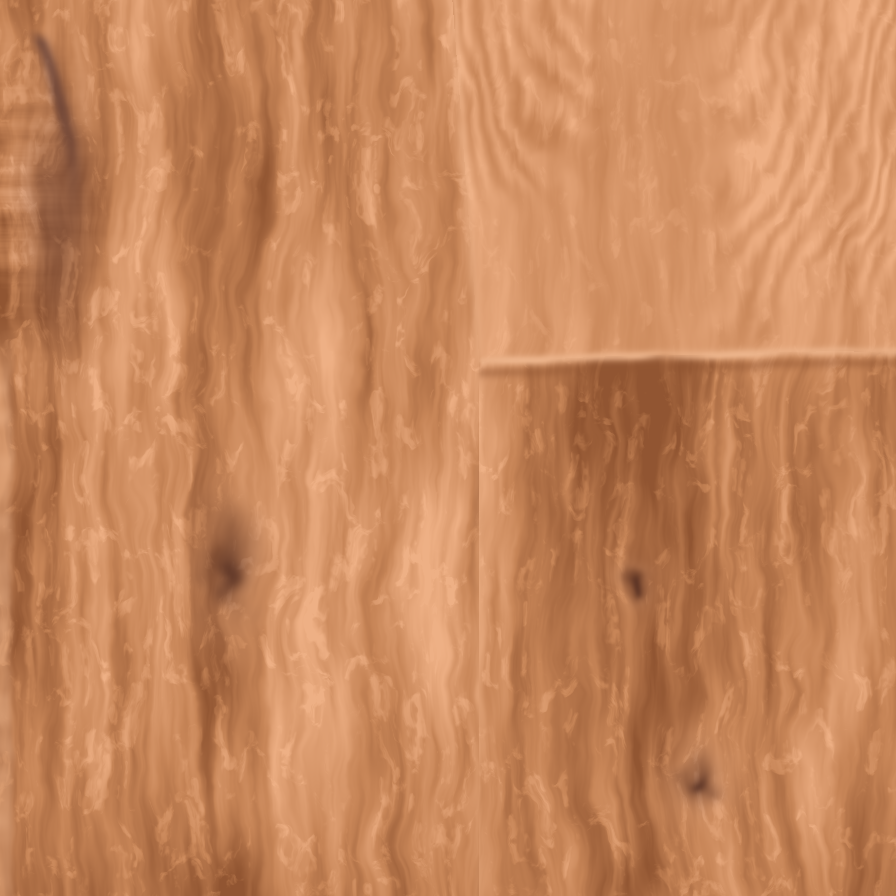
This texture is drawn by a WebGL 2 fragment shader. Its source:

```glsl
#version 300 es
precision highp float;
uniform vec2 u_resolution;
out vec4 outColor;

// Colours
const vec3 DEEP_WOOD = vec3(0.57, 0.335, 0.195);
const vec3 MID_WOOD = vec3(0.78, 0.52, 0.34);
const vec3 PALE_WOOD = vec3(0.935, 0.69, 0.52);
const vec3 KNOT_BROWN = vec3(0.34, 0.19, 0.14);
const vec3 CRACK_GREY = vec3(0.41, 0.26, 0.22);
const vec3 BEVEL_LIGHT = vec3(0.93, 0.71, 0.55);
// Plank layout and tone
const float SEAM_X = 0.535;
const float SEAM_LEAN = 0.075;
const float JOINT_Y = 0.598;
const float JOINT_LEAN = 0.025;
const float LEFT_TONE = 0.53;
const float LOWER_TONE = 0.45;
const float UPPER_TONE = 0.73;
// Grain
const vec2 BROAD_SCALE = vec2(12.0, 2.6);
const vec2 FIBRE_SCALE = vec2(55.0, 5.0);
const vec2 PORE_SCALE = vec2(150.0, 17.0);
const vec2 FLECK_SCALE = vec2(80.0, 42.0);
const vec2 ARCH_CENTRE = vec2(0.73, 0.70);
const float ARCH_BEND = 9.0;
const float ARCH_DENSITY = 75.0;
// Knots, stains and pale patches: centre, radii
const vec4 KNOTS[3] = vec4[3](
    vec4(0.255, 0.372, 0.025, 0.050), vec4(0.711, 0.350, 0.010, 0.014),
    vec4(0.781, 0.130, 0.019, 0.026));
const vec4 STAINS[9] = vec4[9](
    vec4(0.27, 0.79, 0.085, 0.17), vec4(0.71, 0.55, 0.050, 0.14),
    vec4(0.04, 0.36, 0.035, 0.14), vec4(0.73, 0.19, 0.030, 0.19),
    vec4(0.70, 0.01, 0.040, 0.05), vec4(0.26, 0.00, 0.060, 0.06),
    vec4(0.80, 0.99, 0.070, 0.04), vec4(0.03, 0.67, 0.060, 0.06),
    vec4(0.26, 0.24, 0.022, 0.09));
const vec4 PATCHES[5] = vec4[5](
    vec4(0.18, 0.55, 0.022, 0.35), vec4(0.92, 0.25, 0.070, 0.30),
    vec4(0.07, 0.57, 0.055, 0.05), vec4(0.38, 0.12, 0.100, 0.18),
    vec4(0.57, 0.70, 0.045, 0.13));
const float STAIN_STRENGTH = 0.36;
const float PATCH_STRENGTH = 0.15;

float hash(vec2 p) { return fract(sin(dot(p, vec2(127.1, 311.7))) * 43758.5453); }

float noise(vec2 p) {
    vec2 i = floor(p), f = fract(p);
    f = f * f * (3.0 - 2.0 * f);
    return mix(mix(hash(i), hash(i + vec2(1, 0)), f.x),
               mix(hash(i + vec2(0, 1)), hash(i + vec2(1, 1)), f.x), f.y);
}

float fbm(vec2 p) {
    float sum = 0.0, amp = 0.533;
    for (int i = 0; i < 4; i++, amp *= 0.5, p = p * 2.03 + 17.3) sum += amp * noise(p);
    return sum;
}

float blob(vec2 p, vec4 shape) {
    vec2 q = (p - shape.xy) / shape.zw;
    return exp(-dot(q, q));
}

float ridge(float d, float width) { return exp(-d * d / (width * width)); }

void main() {
    vec2 uv = gl_FragCoord.xy / u_resolution;
    // Plank masks
    float seam = uv.x - SEAM_X + SEAM_LEAN * max(uv.y - JOINT_Y, 0.0);
    float joint = uv.y - JOINT_Y - JOINT_LEAN * (uv.x - SEAM_X) + 0.004 * (noise(uv * 30.0) - 0.5);
    float right = smoothstep(-0.004, 0.004, seam);
    float upper = right * smoothstep(-0.003, 0.003, joint);

    // Fibres waver and part around knots
    vec2 waver = vec2(fbm(uv * vec2(7.0, 6.0)), fbm(uv * vec2(24.0, 18.0))) - 0.5;
    vec2 grain = uv + vec2(0.05 * waver.x + 0.014 * waver.y, 0.0);
    for (int i = 0; i < 3; i++) {
        vec4 k = KNOTS[i];
        grain.x -= 0.7 * (uv.x - k.x) * blob(uv, vec4(k.xy, k.zw * 2.4));
    }
    grain += step(0.0, seam) * (vec2(3.7, 1.9) + step(0.0, joint) * vec2(5.1, 2.3));
    float broad = fbm(grain * BROAD_SCALE) - 0.5;
    float fibre = fbm(grain * FIBRE_SCALE) - 0.5;
    float pore = noise(grain * PORE_SCALE) - 0.5;
    float fleck = smoothstep(0.54, 0.82, fbm(uv * FLECK_SCALE + 5.0 * waver));
    float tone = mix(mix(LEFT_TONE, LOWER_TONE, right), UPPER_TONE, upper);
    tone += mix(0.95, 0.6, upper) * broad + mix(0.8, 0.35, upper) * fibre
          + mix(0.15, 0.07, upper) * pore + mix(0.24, 0.12, upper) * fleck;

    // Arched growth rings on the pale plank
    vec2 a = uv - ARCH_CENTRE;
    float ring = a.y - ARCH_BEND * a.x * a.x + 0.25 * fbm(uv * vec2(9.0, 6.0)) + 0.05 * waver.y;
    float ringFade = smoothstep(0.3, 0.8, noise(uv * vec2(11.0, 7.0))) * smoothstep(0.03, 0.12, abs(a.x));
    tone += upper * 0.13 * ringFade * sin(ring * ARCH_DENSITY + 4.0 * fibre);

    // Stains, pale patches, and cross grain near the left edge
    vec2 soft = uv + 0.03 * waver;
    for (int i = 0; i < 9; i++) tone -= STAIN_STRENGTH * blob(soft, STAINS[i]) * (1.0 - 0.75 * upper);
    for (int i = 0; i < 5; i++) tone += PATCH_STRENGTH * blob(soft, PATCHES[i]);
    tone += 0.9 * blob(uv, vec4(0.01, 0.79, 0.07, 0.12)) * (fbm(vec2(uv.x * 7.0, uv.y * 65.0)) - 0.5);
    vec3 color = mix(DEEP_WOOD, MID_WOOD, clamp(tone * 2.0, 0.0, 1.0));
    color = mix(color, PALE_WOOD, clamp(tone * 2.0 - 1.0, 0.0, 1.0));

    // Curved crack and its grey shadow
    float drop = clamp((0.97 - uv.y) / 0.2, 0.0, 1.0);
    float crackX = uv.x - 0.038 - 0.045 * drop * (2.0 - drop) + 0.006 * waver.y;
    float crackEnds = smoothstep(0.72, 0.90, uv.y) * smoothstep(0.0, 0.1, drop);
    color = mix(color, CRACK_GREY, 0.75 * crackEnds * ridge(crackX, 0.009));
    color = mix(color, CRACK_GREY, 0.42 * blob(soft, vec4(0.065, 0.76, 0.035, 0.12)));

    // Knots: pale rim, brown halo, dark low core
    for (int i = 0; i < 3; i++) {
        vec4 k = KNOTS[i];
        vec2 q = uv + 0.016 * (vec2(noise(uv * 45.0), noise(uv * 45.0 + 9.0)) - 0.5);
        float halo = blob(q, k);
        color = mix(color, PALE_WOOD, 0.45 * max(blob(q, vec4(k.xy, k.zw * 1.8)) - halo, 0.0));
        color = mix(color, KNOT_BROWN, 0.55 * halo);
        color = mix(color, KNOT_BROWN, 0.7 * blob(q, vec4(k.x, k.y - 0.25 * k.w, k.zw * 0.4)));
    }

    // Bevels and shadows at plank edges
    float wear = 0.5 + 0.5 * noise(uv * vec2(35.0, 60.0));
    float seamLine = ridge(seam, 0.006) * mix(0.2, 0.45, smoothstep(0.58, 0.62, uv.y));
    float sliver = (1.0 - smoothstep(0.006, 0.018, uv.x + 0.012 * waver.y)) * (1.0 - smoothstep(0.55, 0.66, uv.y));
    color = mix(color, DEEP_WOOD, 0.4 * right * ridge(joint + 0.013, 0.007));
    color = mix(color, BEVEL_LIGHT, wear * max(right * ridge(joint, 0.006), max(seamLine, 0.6 * sliver)));
    outColor = vec4(color, 1.0);
}
```
